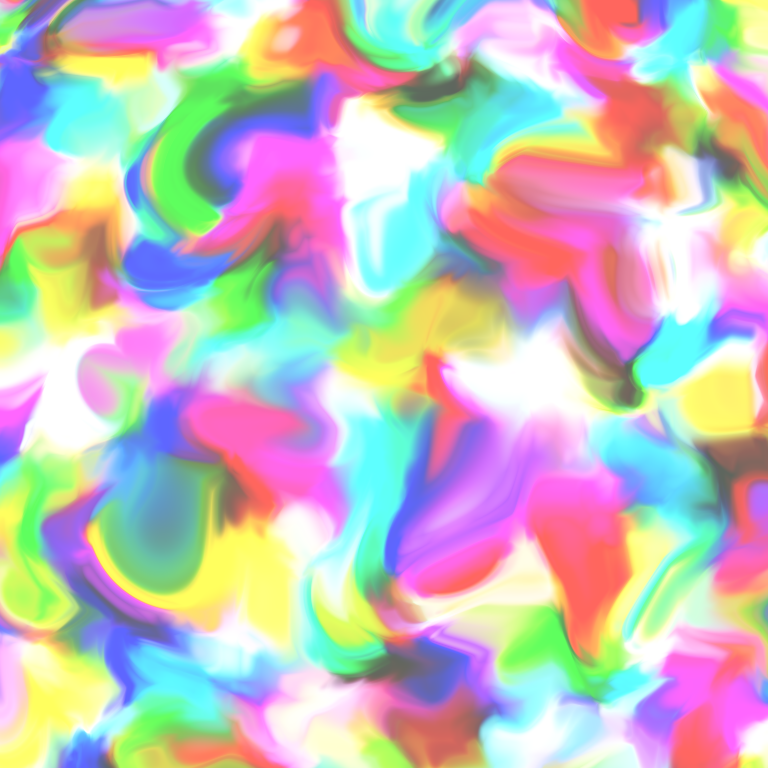
Reproduce this background procedurally as a WebGL 2 fragment shader.

```glsl
#version 300 es
precision highp float;

uniform vec2 u_resolution;
out vec4 fragColor;

const float SCALE = 14.5;                   // pattern units across the canvas
const vec2 SWIRL_CENTRE = vec2(0.48, 0.42);
const float SWIRL_STRETCH = 0.55;           // outer streaks follow circles
const int WARP_LAYERS = 4;
const float WARP_FREQUENCY = 0.8;
const float WARP_GROWTH = 1.9;
const float WARP_AMOUNT = 0.62;
const float WARP_DECAY = 0.95;
const float CREASE_SHARE = 0.6;             // smooth bends to folded bends
const float CREASE_SOFTNESS = 0.006;
const int WAVE_COUNT = 5;
const float GOLDEN_ANGLE = 2.39996;
const float DETAIL_FREQUENCY = 2.2;
const float DETAIL_WEIGHT = 0.4;
const vec3 DARK = vec3(0.37, 0.40, 0.37);
const vec3 LIGHT = vec3(1.0);
const float TONE_LOW = -1.35;
const float TONE_HIGH = 0.85;

// Sines in spread directions, scaled to about unit variance
float layeredSines(vec2 p, float seed) {
    float sum = 0.0;
    for (int i = 0; i < WAVE_COUNT; i++) {
        float n = float(i);
        float angle = seed + n * GOLDEN_ANGLE;
        vec2 direction = vec2(cos(angle), sin(angle));
        float phase = seed * (7.1 + 3.7 * n);
        sum += sin(dot(p, direction) * (1.0 + 0.23 * n) + phase);
    }
    return sum / sqrt(0.5 * float(WAVE_COUNT));
}

// Bends space in ever finer layers, folding it along soft creases
vec2 foldSpace(vec2 p) {
    float frequency = WARP_FREQUENCY;
    float amount = WARP_AMOUNT;
    for (int i = 0; i < WARP_LAYERS; i++) {
        float seed = 1.3 + 2.17 * float(i);
        vec2 bend = vec2(layeredSines(p * frequency, seed),
                         layeredSines(p * frequency, seed + 0.91));
        vec2 crease = sqrt(bend * bend + CREASE_SOFTNESS);
        p += amount / frequency * mix(bend, crease, CREASE_SHARE);
        frequency *= WARP_GROWTH;
        amount *= WARP_DECAY;
    }
    return p;
}

// Broad blobs with finer wisps laid over them
float wispyTone(vec2 p, float seed) {
    return layeredSines(p, seed)
         + DETAIL_WEIGHT * layeredSines(p * DETAIL_FREQUENCY, seed + 1.1);
}

void main() {
    vec2 uv = gl_FragCoord.xy / u_resolution;

    // Tighten the radial spacing away from the centre
    vec2 offset = uv - SWIRL_CENTRE;
    vec2 p = SCALE * offset * (1.0 + SWIRL_STRETCH * dot(offset, offset));

    // One independent tone per colour channel, sharing the same folds
    vec2 folded = foldSpace(p);
    vec3 tone = vec3(wispyTone(folded, 0.6),
                     wispyTone(folded, 2.9),
                     wispyTone(folded, 5.3));
    vec3 color = mix(DARK, LIGHT, smoothstep(TONE_LOW, TONE_HIGH, tone));
    fragColor = vec4(color, 1.0);
}
```
